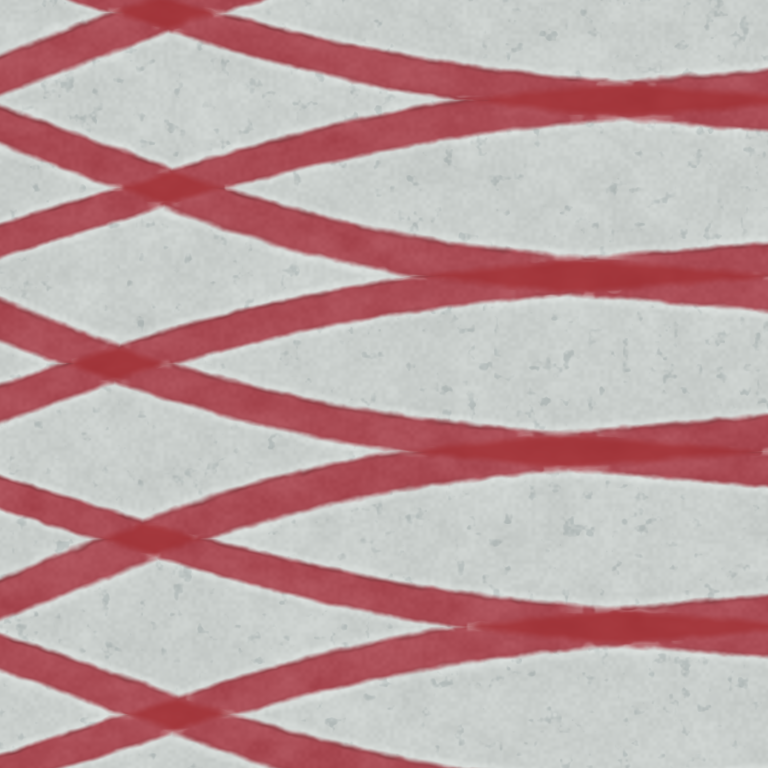
Give the GLSL for this pattern, as a three.js fragment shader.

```glsl
// Red marker net on mottled pale paper: two mirrored families of curves
// cross at the left and graze each other at the right, repeating upward.
// Each family is a folded vertical distance; overlaps take a second coat.
#define PITCH 0.2285
#define CROSS_Y 0.755
#define MERGE_X 0.764
#define HALF_WIDTH 0.0245
#define EDGE_SOFT 0.0045
#define ROUGHNESS 0.0055
#define SWAY 0.043
#define PAPER vec3(0.79, 0.81, 0.80)
#define INK vec3(0.67, 0.30, 0.335)
#define DOUBLE_INK vec3(0.64, 0.215, 0.235)
#define RIM_INK vec3(0.55, 0.24, 0.265)

varying vec2 vUv;

float hash(vec2 p) {
  p = fract(p * vec2(0.1031, 0.1137));
  p += dot(p, p.yx + 33.33);
  return fract((p.x + p.y) * p.x * 17.0);
}

float noise(vec2 p) {
  vec2 i = floor(p);
  vec2 f = fract(p);
  f = f * f * (3.0 - 2.0 * f);
  float low = mix(hash(i), hash(i + vec2(1.0, 0.0)), f.x);
  float high = mix(hash(i + vec2(0.0, 1.0)), hash(i + 1.0), f.x);
  return mix(low, high, f.y);
}

float fbm(vec2 p) {
  float sum = 0.0;
  float gain = 0.5;
  for (int i = 0; i < 3; i++) {
    sum += gain * noise(p);
    p = p * 2.03 + 17.0;
    gain *= 0.5;
  }
  return sum / 0.875;
}

// Height of a strand above its crossing row: steep at left, flat at right
float strandRise(float x) {
  float v = x - MERGE_X;
  return 0.5 * PITCH + 0.217 * v + 0.036 * (sin(3.89 * v + 2.836) - 0.301);
}

// Signed height from the nearest centre line in a repeated family
float foldRow(float y) {
  return mod(y + 0.5 * PITCH, PITCH) - 0.5 * PITCH;
}

// Ragged signed distance to a stroke's edge, negative in the ink
float strokeEdge(float h, vec2 uv, float seed) {
  float rough = fbm(uv * vec2(48.0, 64.0) + seed) - 0.5;
  return abs(h) - HALF_WIDTH + ROUGHNESS * rough;
}

void main() {
  vec2 uv = vUv;

  // Hand-drawn rows: the crossings drift sideways with height
  float x = uv.x + SWAY * cos(8.617 * (uv.y - 0.492));
  float rise = strandRise(x);
  float y = uv.y - CROSS_Y;
  float hUp = foldRow(y - rise);
  float hDown = foldRow(y + rise);
  float up = strokeEdge(hUp, uv, 3.0);
  float down = strokeEdge(hDown, uv, 41.0);
  float edge = min(up, down);
  float h = up < down ? hUp : hDown;

  // Paper: broad mottling, fine grain, sparse grey flecks
  float mottle = fbm(uv * 26.0 + 5.0) - 0.5;
  float grain = noise(uv * 190.0) - 0.5;
  float fleck = smoothstep(0.66, 0.85, fbm(uv * 65.0 + 90.0));
  vec3 paper = PAPER + 0.055 * mottle + 0.035 * grain;
  paper -= fleck * vec3(0.085, 0.075, 0.07);
  paper += 0.045 * smoothstep(0.014, 0.004, edge);

  // Ink: uneven first coat, richer overlap, darker upper rim
  float wash = fbm(uv * vec2(24.0, 38.0) + 60.0) - 0.5;
  vec3 ink = INK + wash * vec3(0.07, 0.10, 0.10) + 0.025 * grain;
  float overlap = smoothstep(0.004, -0.010, max(up, down));
  ink = mix(ink, DOUBLE_INK + 0.035 * wash, overlap);
  float rim = smoothstep(-0.008, -0.002, edge);
  rim *= mix(0.3, 0.9, step(0.0, h)) * noise(uv * 55.0 + 12.0) * 1.3;
  ink = mix(ink, RIM_INK, clamp(rim, 0.0, 1.0));

  // Pale worn spots where two strokes barely meet
  float meeting = smoothstep(0.016, 0.002, abs(up) + abs(down));
  float worn = meeting * smoothstep(0.42, 0.72, noise(uv * vec2(60.0, 90.0)));
  ink = mix(ink, vec3(0.80, 0.60, 0.61), 0.6 * worn);

  float cover = smoothstep(EDGE_SOFT, -EDGE_SOFT, edge);
  gl_FragColor = vec4(mix(paper, ink, cover), 1.0);
}
```
